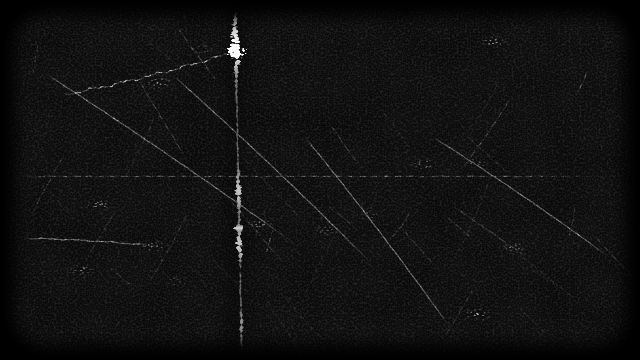
This texture is drawn by a Shadertoy shader. Its source:

```glsl
const float TAU = 6.2831853;

float hash(float n) {
    return fract(sin(n * 12.9898) * 43758.547);
}

vec2 hash2(vec2 p) {
    vec2 q = vec2(dot(p, vec2(127.1, 311.7)), dot(p, vec2(269.5, 183.3)));
    return fract(sin(q) * 43758.547);
}

// Distance to the nearest of the jittered cell points
float cellular(vec2 p) {
    vec2 cell = floor(p), local = fract(p);
    float nearest = 2.0;
    for (int y = -1; y <= 1; y++)
        for (int x = -1; x <= 1; x++) {
            vec2 o = vec2(x, y);
            nearest = min(nearest, length(o + hash2(cell + o) - local));
        }
    return nearest;
}

// Smooth irregular wobble, about -1 to 1
float wander(float t, float seed) {
    return 0.5 * sin(t + seed) + 0.3 * sin(2.3 * t + 1.7 * seed) + 0.2 * sin(5.1 * t + 2.9 * seed);
}

float bump(float x, float center, float width) {
    float d = (x - center) / width;
    return exp(-d * d);
}

// Thin bowed line with fading ends; wear breaks it into dashes
float scratch(vec2 p, vec2 start, float angle, float len, float bow, float wobble, float wear, float seed) {
    vec2 dir = vec2(cos(angle), sin(angle));
    vec2 rel = p - start;
    float along = dot(rel, dir);
    float t = along / len;
    float across = dot(rel, vec2(-dir.y, dir.x)) - bow * 4.0 * t * (1.0 - t);
    across -= wobble * wander(along * 70.0, seed);
    float line = 1.0 - smoothstep(0.0003, 0.0031, abs(across));
    float ends = smoothstep(0.0, 0.08, t) * (1.0 - smoothstep(0.8, 1.0, t));
    float dashes = smoothstep(-0.3, 0.5, wander(along * 190.0, seed * 3.0));
    return line * ends * mix(1.0, dashes, wear);
}

// Frayed vertical fold with bright torn patches
float fold(vec2 p, float flake) {
    float fray = bump(p.y, 0.87, 0.07) + 0.6 * bump(p.y, 0.47, 0.05)
               + 0.65 * bump(p.y, 0.32, 0.045) + 0.3 * bump(p.y, 0.1, 0.03);
    float spurs = bump(p.y, 0.857, 0.014) + 0.9 * bump(p.y, 0.367, 0.006);
    float center = 0.672 - 0.02 * p.y + 0.003 * wander(p.y * 45.0, 2.0) * (0.3 + fray);
    float width = 0.0008 + 0.006 * fray + 0.01 * spurs;
    float d = abs(p.x - center) + (flake - 0.45) * (0.004 + 0.016 * fray + 0.02 * spurs);
    float cover = 1.0 - smoothstep(width - 0.001, width + 0.003, d);
    float span = smoothstep(0.02, 0.06, p.y) * (1.0 - smoothstep(0.95, 0.97, p.y));
    return cover * span * min(0.34 + 0.6 * fray + 0.3 * spurs, 0.95);
}

// Long scratches sweeping down to the right
float longScratches(vec2 p) {
    float light = 0.0;
    for (int i = 0; i < 4; i++) {
        float n = float(i);
        vec2 start = vec2(0.12 + 0.36 * n, 0.8 - 0.06 * n + 0.06 * sin(n * 2.1));
        float angle = -0.6 - 0.16 * mod(n, 3.0);
        light = max(light, 0.42 * scratch(p, start, angle, 0.86 - 0.08 * n, 0.006, 0.0006, 0.35, n));
    }
    return light;
}

// Faint short scratches, some crossing and curved
float shortScratches(vec2 p) {
    float light = 0.0;
    for (int i = 0; i < 38; i++) {
        float n = float(i) + 7.0;
        vec2 start = vec2(mix(0.08, 1.68, pow(hash(n), 0.75)), mix(0.15, 0.95, hash(n + 50.0)));
        float crossing = step(0.68, hash(n + 90.0));
        float angle = mix(-0.8, -2.0, crossing) + 0.5 * (hash(n + 130.0) - 0.5);
        float len = mix(0.06, 0.28, hash(n + 170.0));
        float bow = crossing * 0.09 * len * (hash(n + 210.0) - 0.3);
        float strength = mix(0.07, 0.3, pow(hash(n + 250.0), 2.0));
        light = max(light, strength * scratch(p, start, angle, len, bow, 0.001, 0.8, n));
    }
    return light;
}

// Small clusters of chipped coating
float chips(vec2 p, float flake) {
    float light = 0.0;
    for (int i = 0; i < 14; i++) {
        float n = float(i) + 3.0;
        vec2 center = vec2(mix(0.12, 1.66, hash(n * 1.7)), mix(0.06, 0.9, hash(n * 2.9)));
        vec2 rel = (p - center) / vec2(0.026, 0.012);
        float mask = exp(-dot(rel, rel));
        light += mask * mix(0.2, 0.65, hash(n * 4.3));
    }
    return light * (1.0 - smoothstep(0.12, 0.3, flake));
}

void mainImage(out vec4 fragColor, in vec2 fragCoord) {
    vec2 p = fragCoord / iResolution.y;
    float aspect = iResolution.x / iResolution.y;
    float grain = cellular(p * 170.0);
    float flake = cellular(p * vec2(75.0, 110.0));
    float mottle = cellular(p * 9.0);

    // Woven dark cloth
    float weave = sin(TAU * (110.0 * p.y + 0.25 * sin(TAU * 60.0 * p.x)));
    float shade = 0.074 + 0.13 * (grain - 0.46) + 0.007 * weave + 0.02 * (0.45 - mottle);
    shade *= 1.0 - 0.3 * bump(p.x, 0.65, 0.035);

    // Creases and scratches
    float light = max(longScratches(p), shortScratches(p));
    light = max(light, 0.3 * scratch(p, vec2(0.02, 0.51), 0.0, 1.74, 0.0, 0.0008, 0.85, 5.0));
    light = max(light, 0.65 * scratch(p, vec2(0.17, 0.735), 0.25, 0.52, -0.008, 0.005, 0.75, 8.0));
    light = max(light, 0.45 * scratch(p, vec2(0.07, 0.338), -0.06, 0.37, 0.004, 0.002, 0.4, 4.0));
    light *= 0.65 + 0.7 * grain;
    light = max(light, max(fold(p, flake), chips(p, flake)));

    // Rounded dark border
    vec2 halfSize = 0.5 * vec2(aspect, 1.0);
    vec2 corner = max(abs(p - halfSize) - halfSize + 0.13, 0.0);
    float border = 1.0 - smoothstep(0.045, 0.13, length(corner));
    shade = (max(shade, 0.012) + light) * border;
    fragColor = vec4(vec3(clamp(shade, 0.0, 1.0)), 1.0);
}
```
